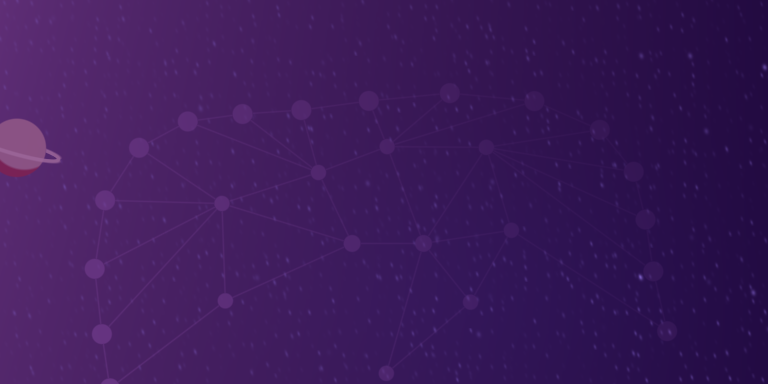
This background is drawn by a Shadertoy shader. Its source:

```glsl
// Purple starfield with a faint web of linked nodes and a ringed planet at the left edge.

const vec3 LIT_VIOLET  = vec3(0.375, 0.182, 0.465);
const vec3 DEEP_VIOLET = vec3(0.130, 0.038, 0.250);
const vec3 HAZE_BLUE   = vec3(0.000, 0.008, 0.035);
const vec3 STAR_COLOR  = vec3(0.520, 0.400, 0.820);
const vec3 WEB_COLOR   = vec3(0.470, 0.250, 0.580);
const vec3 PLANET_PINK = vec3(0.550, 0.330, 0.520);
const vec3 PLANET_RED  = vec3(0.480, 0.130, 0.330);
const vec3 RING_COLOR  = vec3(0.610, 0.400, 0.600);

const int OUTER_COUNT = 16;
const int INNER_COUNT = 8;

vec3 hash3(vec2 p) {
    vec3 h = fract(p.xyx * vec3(0.1031, 0.1030, 0.0973));
    h += dot(h, h.yzx + 33.33);
    return fract((h.xxy + h.yzz) * h.zyx);
}

mat2 rotation(float a) {
    return mat2(cos(a), -sin(a), sin(a), cos(a));
}

float cover(float dist, float soft) {
    return 1.0 - smoothstep(-soft, soft, dist);
}

float segmentDist(vec2 p, vec2 a, vec2 b) {
    vec2 ab = b - a;
    return length(p - a - ab * clamp(dot(p - a, ab) / dot(ab, ab), 0.0, 1.0));
}

float ellipseDist(vec2 p, vec2 radii) {
    float f = length(p / radii);
    return f * (f - 1.0) / max(length(p / (radii * radii)), 1e-4);
}

// Nodes run clockwise from the left; waves make the rings irregular.
vec2 ringNode(vec2 center, vec2 radii, float angle, float stretch) {
    return center + radii * stretch * vec2(-cos(angle), sin(angle));
}

vec2 outerNode(int i) {
    float k = float(i);
    float angle = -0.157 + 0.22 * k + 0.06 * cos(0.9 * (k - 3.5));
    float stretch = 1.0 + 0.007 * k + 0.09 * cos(0.9 * (k - 4.0));
    return ringNode(vec2(0.964, 0.115), vec2(0.755, 0.638), angle, stretch);
}

vec2 innerNode(int i) {
    float k = float(i);
    float angle = -0.506 + 0.724 * k + 0.17 * cos(0.9 * (k - 1.2));
    float stretch = 1.04 + 0.22 * cos(1.8 * (k - 4.0));
    return ringNode(vec2(0.977, 0.349), vec2(0.365, 0.273), angle, stretch);
}

vec2 coreNode(int i) {
    return vec2(1.01 + 0.093 * (float(i) * 2.0 - 1.0), 0.366);
}

// One jittered, slanted star per grid cell; rarity thins out the bright ones.
float starLayer(vec2 p, float density, vec2 size, float rarity) {
    vec2 cell = floor(p * density);
    vec3 rnd = hash3(cell + density);
    vec2 offset = p - (cell + 0.25 + 0.5 * rnd.xy) / density;
    vec2 q = rotation(0.35) * offset / size;
    return exp(-dot(q, q)) * pow(rnd.z, rarity);
}

// Returns line coverage in x and node coverage in y.
vec2 web(vec2 p, float px) {
    float lines = segmentDist(p, coreNode(0), coreNode(1));
    float nodes = min(length(p - coreNode(0)), length(p - coreNode(1))) - 0.022;
    for (int i = 0; i < OUTER_COUNT; i++) {
        vec2 a = outerNode(i);
        int spoke = int(0.7 + 0.3 * float(i));
        nodes = min(nodes, length(p - a) - 0.026);
        lines = min(lines, segmentDist(p, a, innerNode(spoke)));
        if (i < OUTER_COUNT - 1) lines = min(lines, segmentDist(p, a, outerNode(i + 1)));
    }
    for (int i = 0; i < INNER_COUNT; i++) {
        vec2 a = innerNode(i);
        nodes = min(nodes, length(p - a) - 0.020);
        lines = min(lines, segmentDist(p, a, coreNode(i < 3 ? 0 : 1)));
        if (i < INNER_COUNT - 1) lines = min(lines, segmentDist(p, a, innerNode(i + 1)));
    }
    return vec2(cover(lines - 0.0018, px), cover(nodes, px));
}

vec3 addPlanet(vec3 color, vec2 p, float px) {
    const float RADIUS = 0.076;
    float body = cover(length(p) - RADIUS, px);
    float shade = smoothstep(-0.004, 0.004, length(p - vec2(0.02, 0.035)) - 0.092);
    vec2 q = rotation(-0.27) * p;
    float ring = cover(abs(ellipseDist(q, vec2(0.112, 0.017))) - 0.005, px);
    float visible = q.y < 0.0 ? 1.0 : 1.0 - body;
    color = mix(color, mix(PLANET_PINK, PLANET_RED, shade), body * 0.95);
    return mix(color, RING_COLOR, ring * visible * 0.85);
}

void mainImage(out vec4 fragColor, in vec2 fragCoord) {
    float px = 1.0 / iResolution.y;
    vec2 p = fragCoord * px;
    vec2 uv = fragCoord / iResolution.xy;

    // Backdrop: bright upper left falling to a dark right side
    float fall = clamp(uv.x * 0.98 + 0.13 * (1.0 - uv.y) * (1.0 - uv.x), 0.0, 1.0);
    vec3 color = mix(LIT_VIOLET, DEEP_VIOLET, pow(fall, 0.77));
    vec2 haze = (p - vec2(1.3, 0.2)) / vec2(0.6, 0.4);
    color += HAZE_BLUE * exp(-dot(haze, haze));

    // Stars: denser toward the lower right
    float stars = 0.40 * starLayer(p, 34.0, vec2(0.0032, 0.0062), 4.0);
    stars += 0.45 * starLayer(p + 3.7, 21.0, vec2(0.0036, 0.0070), 5.0);
    stars += 0.75 * starLayer(p + 8.1, 7.0, vec2(0.0055, 0.0075), 12.0);
    color = mix(color, STAR_COLOR, stars * mix(0.65, 1.0, uv.x * (1.2 - uv.y)));

    // Web: fades out to the right and toward the top
    vec2 mesh = web(p, px);
    float fade = mix(1.0, 0.28, smoothstep(0.1, 1.6, p.x)) * mix(1.0, 0.6, uv.y);
    color = mix(color, WEB_COLOR, fade * max(mesh.x * 0.38, mesh.y * 0.62));

    color = addPlanet(color, p - vec2(0.044, 0.615), px);
    fragColor = vec4(color, 1.0);
}
```
